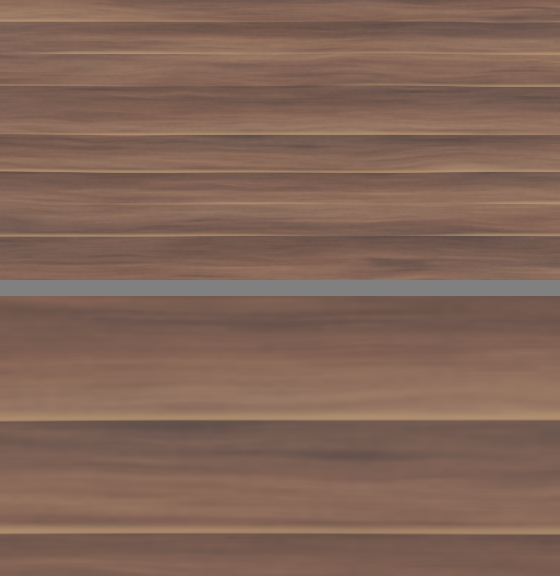
Top, the full canvas; bottom, a detail of the centre.
Give the GLSL for this texture, as a WebGL 2 fragment shader.

```glsl
#version 300 es
precision highp float;
// Walnut boards with horizontal grain: long noise streaks, gently warped,
// over boards that darken below each seam. Pale sapwood slivers taper in
// and out along the seams, and fine pores roughen the surface.

uniform vec2 u_resolution;
out vec4 fragColor;

const vec3 DARK_WOOD = vec3(0.395, 0.314, 0.285);
const vec3 MID_WOOD = vec3(0.505, 0.385, 0.332);
const vec3 LIGHT_WOOD = vec3(0.602, 0.472, 0.390);
const vec3 SAPWOOD = vec3(0.73, 0.60, 0.45);

float hash(vec2 cell) {
    uvec2 q = uvec2(ivec2(cell)) * uvec2(1597u, 3571u);
    uint n = (q.x ^ q.y) * 747796u + 28913u;
    n = (n ^ (n >> 15)) * 277803u;
    n = (n ^ (n >> 13)) * 91193u;
    return float((n ^ (n >> 16)) & 65535u) / 65535.0;
}

float noise(vec2 p) {
    vec2 cell = floor(p), f = fract(p);
    f = f * f * (3.0 - 2.0 * f);
    float low = mix(hash(cell), hash(cell + vec2(1, 0)), f.x);
    float high = mix(hash(cell + vec2(0, 1)), hash(cell + vec2(1, 1)), f.x);
    return mix(low, high, f.y);
}

// Layered noise centred on zero
float grain(vec2 p) {
    float sum = 0.0, gain = 0.5;
    for (int k = 0; k < 4; k++) {
        sum += gain * (noise(p) - 0.5);
        p = p * vec2(1.8, 2.05) + vec2(17.3, 41.7);
        gain *= 0.55;
    }
    return sum;
}

// Depth of a seam below the top edge; spacing repeats every four boards
float seamDepth(float board) {
    return 0.078 + 0.134 * board - 0.02 * mod(mod(board, 4.0), 3.0);
}

// Shade across one board, from its upper seam (0) to its lower seam (1)
float boardTone(float board, float across) {
    float kind = mod(board, 4.0);
    float isLight = 1.0 - step(0.5, abs(kind - 1.0));
    float heartwood = mix(-0.62, 0.36, smoothstep(0.08, 0.8, across));
    float paleBoard = mix(0.34, -0.16, smoothstep(0.1, 0.9, across));
    return mix(heartwood, paleBoard, isLight);
}

// Sliver with a soft upper side and a crisp lower edge
float sliver(float below, float width, float edge) {
    return smoothstep(-width, 0.0, below) * (1.0 - smoothstep(0.0, edge, below));
}

vec3 woodColor(float tone) {
    vec3 shade = mix(MID_WOOD, DARK_WOOD, clamp(-tone, 0.0, 1.4));
    return mix(shade, LIGHT_WOOD, clamp(tone, 0.0, 1.2));
}

void main() {
    vec2 p = gl_FragCoord.xy / u_resolution.y;
    float pixel = 1.0 / u_resolution.y;
    float edge = max(0.003, pixel);

    // Slow waviness of the grain
    float sway = 0.007 * (noise(p * vec2(2.2, 5.0)) - 0.5);
    float ripple = 0.022 * (noise(p * vec2(3.2, 11.0) + 9.0) - 0.5)
                 + 0.006 * (noise(p * vec2(9.0, 24.0) + 31.0) - 0.5);
    float depth = 1.0 - p.y + sway;
    vec2 g = vec2(p.x, depth + ripple);

    // Boards and the sapwood along their seams
    float tone = 0.1;
    float sap = 0.0;
    for (int i = -1; i < 8; i++) {
        float board = float(i);
        float top = seamDepth(board);
        float below = depth - top;
        float across = (below + 0.6 * ripple) / (seamDepth(board + 1.0) - top);
        tone = mix(tone, boardTone(board, across), smoothstep(-edge, edge, below));

        float along = noise(vec2(p.x * 1.7 + 5.3 * board, board + 60.0));
        float strength = smoothstep(0.2, 0.85, along);
        float width = mix(0.005, 0.014, strength);
        sap = max(sap, sliver(below, width, edge) * mix(0.12, 0.85, strength));
    }

    // Broad bands, medium streaks and fine fibres
    tone += 1.25 * grain(g * vec2(0.9, 17.0) + 3.0);
    tone += 1.35 * grain(g * vec2(2.4, 48.0) + 71.0);
    tone += 0.34 * (noise(g * vec2(11.0, 125.0) + 13.0) - 0.5);
    tone += 0.16 * (noise(p * vec2(70.0, 150.0)) - 0.5);

    // Scattered dark veins
    float vein = smoothstep(0.70, 0.95, noise(g * vec2(2.8, 62.0) + 120.0));
    tone -= 0.5 * vein * smoothstep(0.3, 0.7, noise(g * vec2(1.5, 9.0) + 44.0));

    // Faint drift between reddish and greyish wood
    float warmth = grain(g * vec2(1.1, 10.0) + 200.0);
    vec3 color = woodColor(tone + 0.04) + warmth * vec3(0.045, 0.004, -0.018);
    color = mix(color, SAPWOOD, sap * 0.85);
    fragColor = vec4(color, 1.0);
}
```
